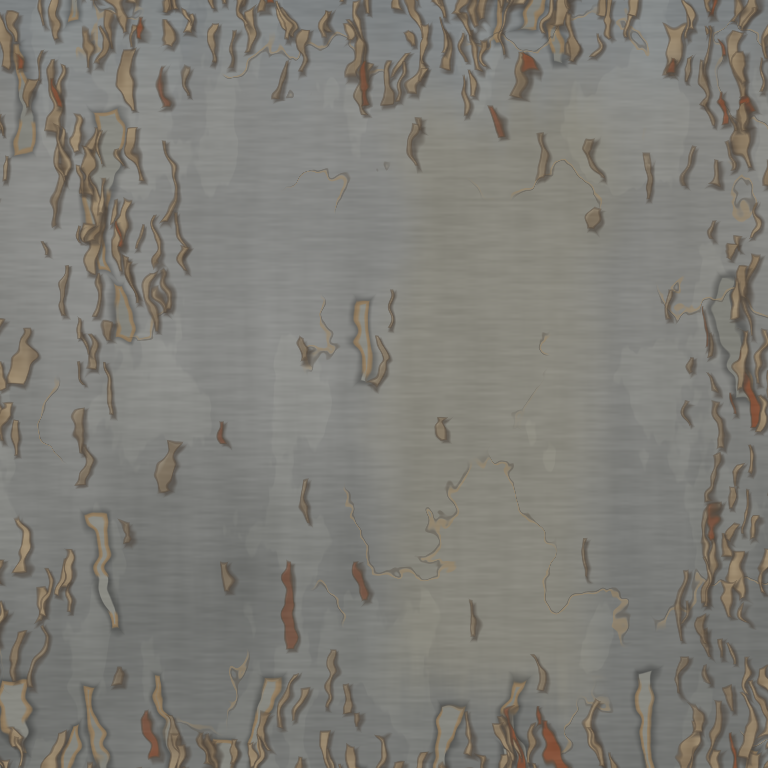
This texture is drawn by a WebGL 2 fragment shader. Its source:

```glsl
#version 300 es
precision highp float;
// Weathered grey paint with brushed grain, warm stains and peeling tan flakes.
uniform vec2 u_resolution;
out vec4 fragColor;

float hash(vec2 p) {
  vec3 q = fract(vec3(p.xyx) * 0.1031);
  q += dot(q, q.yzx + 33.33);
  return fract((q.x + q.y) * q.z);
}

float noise(vec2 p) {
  vec2 i = floor(p), f = fract(p);
  f = f * f * (3.0 - 2.0 * f);
  return mix(mix(hash(i), hash(i + vec2(1, 0)), f.x),
             mix(hash(i + vec2(0, 1)), hash(i + vec2(1, 1)), f.x), f.y);
}

float fbm(vec2 p) {
  float sum = 0.0, amp = 0.5;
  for (int i = 0; i < 5; i++) {
    sum += amp * noise(p);
    p = mat2(1.6, 1.2, -1.2, 1.6) * p + 7.3;
    amp *= 0.5;
  }
  return sum / 0.97;
}

// Wear is strongest along the borders and on the upper left.
float wear(vec2 p) {
  float border = min(min(p.x, 1.0 - p.x) * 1.1, min(p.y, 1.0 - p.y));
  float corner = length((p - vec2(0.13, 0.7)) * vec2(1.0, 0.4));
  float d = min(border, corner - 0.02) + (noise(p * 8.0 + 3.0) - 0.5) * 0.16;
  return smoothstep(0.13, 0.01, d);
}

// Distance to ragged upright flakes, one per cell; y holds a random tone.
vec2 flake(vec2 p, vec2 grid, float seed, float rarity) {
  vec2 g = p * grid;
  float shift = hash(vec2(floor(g.x), seed));
  g.y += shift;
  vec2 id = floor(g), f = fract(g) - 0.5;
  vec2 centre = (id + 0.5 - vec2(0.0, shift)) / grid;
  float pick = hash(id + seed), tone = hash(id + seed + 41.0);
  if (pick > rarity * wear(centre) + 0.025) return vec2(1.0, tone);
  float halfLength = mix(0.12, 0.44, hash(id + seed + 17.0));
  f.x += 0.13 * sin(f.y * 6.0 + tone * 6.3);
  float width = mix(0.08, 0.28, hash(id + seed + 29.0));
  width *= 0.25 + 0.75 * noise(vec2(f.y * 7.0, pick * 90.0));
  width *= 1.0 - 0.6 * smoothstep(0.0, halfLength, tone > 0.5 ? f.y : -f.y);
  return vec2(max((abs(f.x) - width) / grid.x, (abs(f.y) - halfLength) / grid.y), tone);
}

// Broad tonal zones of the paint.
vec3 paint(vec2 p) {
  float cloud = fbm(p * 4.0), streak = fbm(p * vec2(26.0, 4.0) + 9.0);
  vec2 soft = p + (vec2(cloud, streak) - 0.5) * 0.12;
  vec3 c = mix(vec3(0.445, 0.45, 0.44), vec3(0.505, 0.505, 0.49), smoothstep(0.1, 0.7, soft.y));
  float glow = exp(-7.0 * dot(soft - vec2(0.32, 0.8), soft - vec2(0.32, 0.8)));
  c = mix(c, vec3(0.55, 0.555, 0.55), 0.65 * glow);
  float stain = smoothstep(0.48, 0.56, soft.x) * smoothstep(0.83, 0.74, soft.x)
              * smoothstep(0.06, 0.16, soft.y) * smoothstep(0.96, 0.8, soft.y);
  c = mix(c, vec3(0.53, 0.52, 0.475), 0.75 * stain);
  c = mix(c, vec3(0.47, 0.495, 0.51), 0.6 * smoothstep(0.82, 1.0, soft.y));
  c += (cloud - 0.5) * 0.07 + (streak - 0.5) * 0.04;
  // Thin pale patches with sharp edges, drawn downwards.
  float patches = fbm(p * vec2(13.0, 6.0) + 31.0);
  return c + 0.025 * smoothstep(0.60, 0.63, patches) * vec3(1.0, 1.0, 0.85);
}

void main() {
  vec2 p = gl_FragCoord.xy / u_resolution;
  float px = 1.0 / u_resolution.y;
  vec3 c = paint(p);

  // Ragged warp shared by all broken edges.
  vec2 q = p + 0.022 * (vec2(noise(p * 17.0), noise(p * 17.0 + 50.0)) - 0.5)
             + 0.009 * (vec2(noise(p * 65.0), noise(p * 65.0 + 80.0)) - 0.5);
  float worn = wear(p);

  // Loose pale sheets near the worn borders.
  for (int i = 0; i < 2; i++) {
    float s = float(i);
    vec2 sheet = flake(q, vec2(11.0 + 5.0 * s, 4.0 + s), 5.0 + 8.0 * s, 0.45);
    c *= 1.0 - 0.28 * smoothstep(0.012, 0.0, sheet.x);
    c = mix(c, vec3(0.56, 0.56, 0.53) - 0.05 * sheet.y, 0.9 * smoothstep(px, -px, sheet.x));
    float rim = smoothstep(0.004, 0.001, abs(sheet.x)) * smoothstep(0.4, 0.6, noise(p * 22.0));
    c = mix(c, vec3(0.58, 0.48, 0.35), 0.8 * rim);
  }

  // Hairline cracks: a tan lip above a dark shadow.
  float crackField = fbm(q * vec2(8.0, 6.0) + 12.0);
  float crackArea = smoothstep(0.55, 0.68, noise(p * 9.0 + 60.0) + 0.18 * worn);
  float lip = smoothstep(0.009, 0.002, abs(crackField - 0.5));
  float gap = smoothstep(0.008, 0.001, abs(crackField - 0.511));
  c = mix(c, vec3(0.36, 0.33, 0.29), 0.45 * gap * crackArea);
  c = mix(c, vec3(0.60, 0.52, 0.40), 0.6 * lip * crackArea);

  // Small peeling flakes with shadows, bare tan wood and occasional rust.
  for (int i = 0; i < 4; i++) {
    float s = float(i);
    vec2 grid = vec2(20.0 + 6.0 * s, 8.0 + 2.5 * s);
    vec2 chip = flake(q + 0.013 * s, grid, 70.0 + 13.0 * s, 0.55);
    float shade = flake(q + vec2(-0.003, 0.004) + 0.013 * s, grid, 70.0 + 13.0 * s, 0.55).x;
    c = mix(c, vec3(0.30, 0.27, 0.24), 0.6 * smoothstep(0.005, -0.001, shade));
    vec3 wood = mix(vec3(0.50, 0.43, 0.34), vec3(0.64, 0.57, 0.46), noise(p * vec2(90.0, 30.0)));
    wood = mix(wood, vec3(0.50, 0.27, 0.18), 0.8 * step(0.93, chip.y));
    c = mix(c, wood, (0.55 + 0.4 * worn) * smoothstep(px, -px, chip.x));
    float outline = smoothstep(0.0022, 0.0004, abs(chip.x));
    c = mix(c, vec3(0.34, 0.29, 0.24), 0.45 * outline);
  }

  // Fine horizontal brush grain.
  float grain = noise(p * vec2(22.0, 250.0)) + 0.5 * noise(p * vec2(70.0, 400.0) + 20.0);
  c += (grain - 0.75) * 0.03;
  fragColor = vec4(c, 1.0);
}
```
